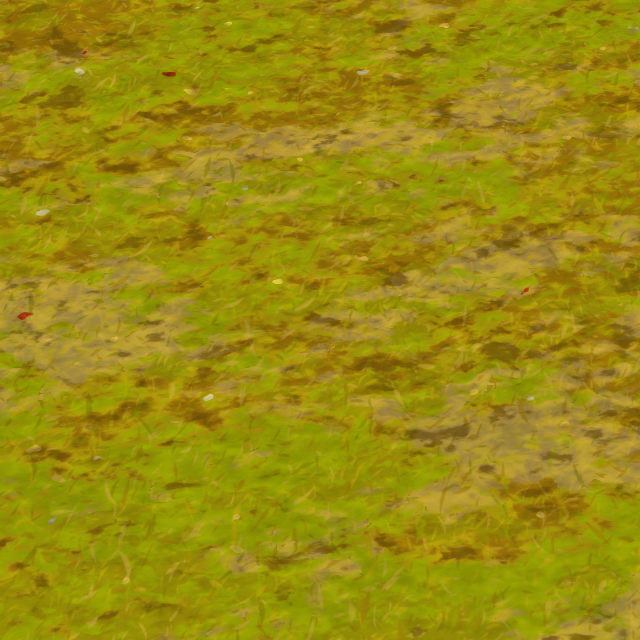
Write a WebGL 2 fragment shader that draws this texture.

```glsl
#version 300 es
precision highp float;
// Autumn meadow: mossy and dry grass patches with scattered blades, leaves and pebbles.

uniform vec2 u_resolution;
out vec4 fragColor;

const vec3 GREEN  = vec3(0.57, 0.60, 0.01);
const vec3 OCHRE  = vec3(0.66, 0.57, 0.04);
const vec3 OLIVE  = vec3(0.54, 0.50, 0.02);
const vec3 BROWN  = vec3(0.59, 0.44, 0.03);
const vec3 STRAW  = vec3(0.71, 0.59, 0.22);
const vec3 TAN    = vec3(0.66, 0.55, 0.29);
const vec3 SHADOW = vec3(0.40, 0.29, 0.03);
const vec3 PEBBLE = vec3(0.68, 0.64, 0.53);
const vec3 RED    = vec3(0.66, 0.13, 0.03);

const float SOFTNESS = 0.0022;      // edge blur, in canvas heights
const float PERSPECTIVE = 0.4;      // how much features shrink upward
const float BLADE_OPACITY = 0.55;
const float FLAKE_DENSITY = 0.10;
const float FLAKE_CELLS = 17.0;

float hash(vec2 p) {
    return fract(sin(dot(p, vec2(127.1, 311.7))) * 43758.5453);
}

vec2 hash2(vec2 p) {
    return vec2(hash(p), hash(p + 57.3));
}

float noise(vec2 p) {
    vec2 i = floor(p), f = fract(p);
    f = f * f * (3.0 - 2.0 * f);
    return mix(mix(hash(i), hash(i + vec2(1, 0)), f.x),
               mix(hash(i + vec2(0, 1)), hash(i + vec2(1, 1)), f.x), f.y);
}

// Fractal noise centred on zero
float fbm(vec2 p) {
    float sum = 0.0, amp = 0.53;
    for (int i = 0; i < 4; i++) {
        sum += amp * (noise(p) - 0.5);
        p = mat2(0.96, 0.28, -0.28, 0.96) * p * 2.03 + 11.7;
        amp *= 0.5;
    }
    return sum;
}

vec2 rotate(vec2 p, float a) {
    float c = cos(a), s = sin(a);
    return vec2(c * p.x + s * p.y, c * p.y - s * p.x);
}

// Curved tapering blades, one per cell: x = coverage, y = random tint
vec2 blades(vec2 p, float cells, float upright, float soft) {
    vec2 f = p * cells, id = floor(f), best = vec2(0.0);
    for (int k = 0; k < 9; k++) {
        vec2 cell = id + vec2(k % 3 - 1, k / 3 - 1);
        vec2 r = hash2(cell + cells), s = hash2(cell + cells + 19.1);
        float angle = 0.15 + upright + (r.x + s.y - 1.0) * 1.7;
        vec2 d = rotate(f - cell - r, angle);
        d.y += (s.x - 0.5) * 0.9 * d.x * d.x;
        float reach = mix(0.25, 0.75, s.y * s.y);
        float width = mix(0.06, 0.12, r.y) * (1.0 - d.x * d.x / (reach * reach));
        float edge = soft * cells;
        float cover = 1.0 - smoothstep(width - edge, width + edge, abs(d.y));
        if (cover > best.x) best = vec2(cover, fract(s.x * 7.0 + r.y));
    }
    return best;
}

// Sparse flat leaves and pebbles: x = coverage, y = random tint
vec2 flakes(vec2 p, float soft) {
    vec2 f = p * FLAKE_CELLS, cell = floor(f);
    vec2 r = hash2(cell + 83.0), s = hash2(cell + 131.0);
    vec2 d = rotate(f - cell - mix(vec2(0.3), vec2(0.7), r), s.x - 0.3);
    float size = mix(0.10, 0.25, s.y * s.y);
    float dist = length(d * vec2(1.0, 1.9)) - size + 0.22 * (noise(f * 6.0) - 0.5);
    float edge = soft * FLAKE_CELLS;
    float cover = 1.0 - smoothstep(-edge, edge, dist);
    return vec2(cover * step(hash(cell + 211.0), FLAKE_DENSITY), r.y);
}

void main() {
    vec2 uv = gl_FragCoord.xy / u_resolution.y;
    vec2 p = vec2(uv.x - 0.5, uv.y) * (1.0 + PERSPECTIVE * uv.y);
    float soft = max(SOFTNESS, 0.75 / u_resolution.y);

    // Warped ground, stretched along a slight slope
    vec2 g = rotate(p, 0.12);
    g += 0.018 * vec2(fbm(p * 19.0), fbm(p * 19.0 + 40.0));
    float middle = fbm(g * vec2(13.0, 27.0) + 5.0);
    float fine = fbm(g * vec2(34.0, 62.0) + 9.0);
    float lush = 0.52 + 1.3 * fbm(g * vec2(3.0, 6.5) + 2.0) + 0.9 * middle
               + 0.7 * fine - 0.28 * (uv.y - 0.5);
    float dry = 0.5 + 1.5 * fbm(g * vec2(2.6, 7.0) + 31.0)
              + 1.1 * fbm(g * vec2(17.0, 36.0) + 47.0);
    float shade = fbm(g * vec2(9.0, 20.0) + 71.0) + 0.6 * fbm(g * vec2(45.0, 70.0) + 23.0);

    vec3 color = mix(BROWN, OCHRE, smoothstep(0.26, 0.46, lush));
    color = mix(color, GREEN, smoothstep(0.46, 0.62, lush));
    color = mix(color, OLIVE, 0.85 * smoothstep(0.02, 0.18, shade));
    float dryness = smoothstep(0.56, 0.82, dry);
    color = mix(color, mix(TAN, STRAW, smoothstep(-0.1, 0.1, fine)), 0.85 * dryness);

    // Blades in three sizes, more upright toward the viewer
    float upright = 0.75 * (1.0 - uv.y);
    for (int i = 0; i < 3; i++) {
        vec2 blade = blades(p + float(i) * 3.7, 44.0 - 11.0 * float(i), upright, soft);
        float tint = blade.y + 0.25 * dryness;
        vec3 bladeColor = tint < 0.30 ? GREEN : tint < 0.58 ? OCHRE * 1.06
                        : tint < 0.76 ? BROWN : tint < 0.86 ? OLIVE * 0.9 : STRAW * 1.04;
        color = mix(color, bladeColor, BLADE_OPACITY * blade.x);
    }

    // Shadowed gaps and fine light variation
    color = mix(color, SHADOW, 0.5 * smoothstep(0.17, 0.34, -middle - 0.7 * fine));
    color *= 1.0 + 0.3 * fine + 0.15 * shade;

    vec2 flake = flakes(p, soft);
    vec3 flakeColor = flake.y < 0.14 ? RED : flake.y < 0.5 ? PEBBLE : STRAW * 1.08;
    color = mix(color, flakeColor * (1.0 + fine), 0.8 * flake.x);

    fragColor = vec4(clamp(color, 0.0, 1.0), 1.0);
}
```
